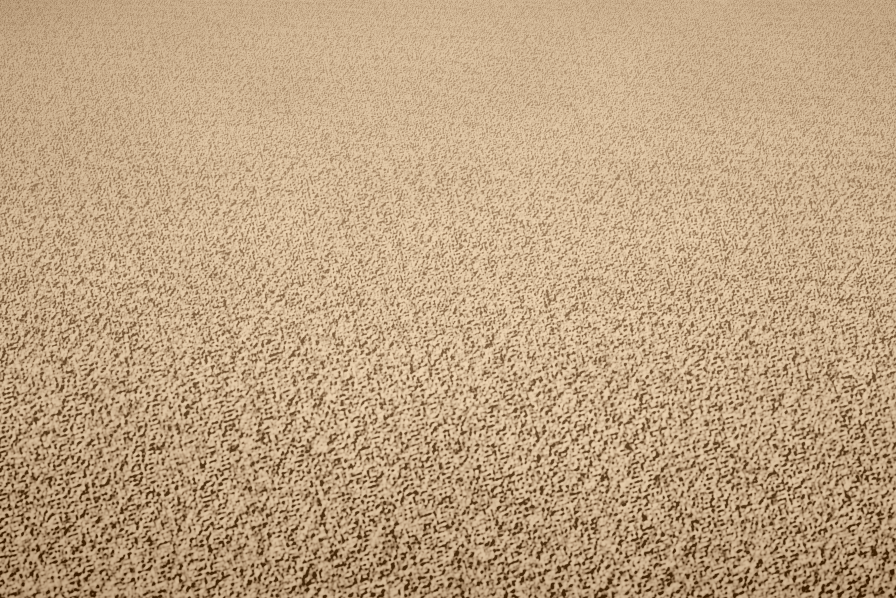
This texture is drawn by a Shadertoy shader. Its source:

```glsl
#define LIT_SAND vec3(0.85, 0.75, 0.62)
#define SHADOW_SAND vec3(0.32, 0.21, 0.09)
#define WARMTH vec3(0.0, 0.06, 0.08)
#define HORIZON 1.35
#define GRAIN_DENSITY 215.0
#define SUN_STEP vec2(-0.58, 0.36)
#define SHADOW_DEPTH 3.0
#define NEAR_CONTRAST 0.27
#define FAR_CONTRAST 0.08
#define VIGNETTE 0.45
#define LEVEL_RATIO 1.5
#define SAMPLES 3

float hash(vec2 p) {
    return fract(sin(dot(p, vec2(127.1, 311.7))) * 43758.5453);
}

float valueNoise(vec2 p) {
    vec2 cell = floor(p);
    vec2 f = fract(p);
    f = f * f * (3.0 - 2.0 * f);
    float low = mix(hash(cell), hash(cell + vec2(1, 0)), f.x);
    float high = mix(hash(cell + vec2(0, 1)), hash(cell + vec2(1, 1)), f.x);
    return mix(low, high, f.y);
}

// Two turned lattices hide each other's axes; centred on zero
float grainHeight(vec2 p) {
    mat2 turnLeft = mat2(0.8, 0.6, -0.6, 0.8);
    mat2 turnRight = mat2(0.956, -0.292, 0.292, 0.956);
    float coarse = valueNoise(turnLeft * p);
    float fine = valueNoise(turnRight * p * 1.35 + 57.0);
    return 0.7 * (coarse + fine - 1.0);
}

// Sun-facing slope, dark hollows and larger clumps, at one grain size
float reliefAtLevel(vec2 pos, float level) {
    vec2 p = pos * pow(LEVEL_RATIO, level) + level * 19.7;
    float height = grainHeight(p);
    float slope = height - grainHeight(p + SUN_STEP);
    float clump = valueNoise(p * 0.42 + 31.0) - 0.5;
    return 0.8 * slope + 0.9 * height + 0.25 * clump;
}

// Crossfaded grain sizes shrink with distance and stay round
float sandRelief(vec2 pos) {
    float density = GRAIN_DENSITY / (HORIZON - pos.y);
    float size = log(density) / log(LEVEL_RATIO);
    float level = floor(size);
    float blend = size - level;
    float relief = mix(reliefAtLevel(pos, level), reliefAtLevel(pos, level + 1.0), blend);
    return relief / length(vec2(blend, 1.0 - blend));
}

float sandTone(vec2 pos, float aspect) {
    // Relief with a long tail of dark hollows
    float shade = min(exp(-SHADOW_DEPTH * sandRelief(pos)), 4.2) - 1.3;
    float nearness = 1.0 - smoothstep(0.1, 1.0, pos.y);
    float contrast = mix(FAR_CONTRAST, NEAR_CONTRAST, nearness);

    // Broad light and soft drifts
    vec2 fromCentre = vec2(pos.x / aspect - 0.04, pos.y - 0.64);
    float light = 0.965 - VIGNETTE * dot(fromCentre, fromCentre);
    light -= 0.13 * (1.0 - smoothstep(0.0, 0.65, pos.y));
    light += 0.05 * (valueNoise(pos * vec2(7.0, 13.0)) - 0.5);
    return light - contrast * shade;
}

void mainImage(out vec4 fragColor, in vec2 fragCoord) {
    float aspect = iResolution.x / iResolution.y;
    vec3 colour = vec3(0.0);

    // Supersampling softens the distant grains
    for (int j = 0; j < SAMPLES; j++) {
        for (int i = 0; i < SAMPLES; i++) {
            vec2 offset = (vec2(i, j) + 0.5) / float(SAMPLES) - 0.5;
            vec2 pos = (fragCoord + offset) / iResolution.y;
            pos.x -= 0.5 * aspect;
            float tone = clamp(sandTone(pos, aspect), -0.2, 1.15);
            colour += mix(SHADOW_SAND, LIT_SAND, tone);
            colour -= WARMTH * max(tone * (1.0 - tone), 0.0);
        }
    }
    fragColor = vec4(clamp(colour / float(SAMPLES * SAMPLES), 0.0, 1.0), 1.0);
}
```
